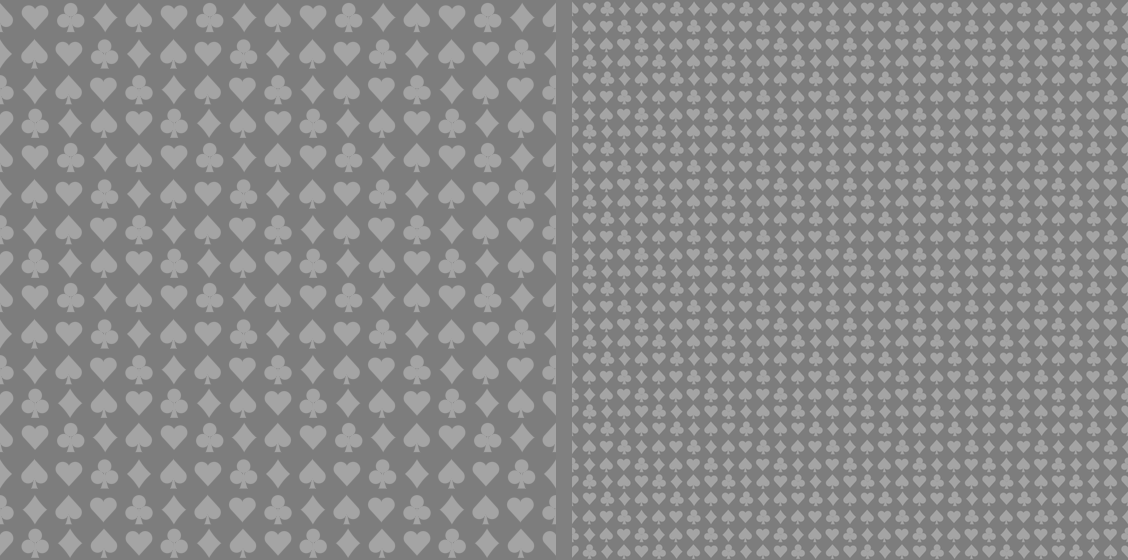
Left: one tile. Right: repeated 2 by 2.
Give the GLSL for this pattern, as a WebGL 2 fragment shader.

```glsl
#version 300 es
precision highp float;
// Seamless grid of grey playing-card suits, stepping one suit sideways on each row.

uniform vec2 u_resolution;
out vec4 outColor;

const float REPEATS = 16.0;          // cells across and down, a multiple of 4
const float SUIT_SIZE = 0.417;       // half height of a suit, in cells
const float EDGE_SOFTNESS = 0.75;    // in pixels
const vec3 BACKGROUND = vec3(0.490);
const vec3 SUIT_COLOR = vec3(0.642);

// Slight unevenness of the layout, in cells, repeating every 4 rows and columns
const vec4 ROW_DROP = vec4(0.0, 2.0, 3.0, 1.0) / 48.0;
const mat4 SIDE_SHIFT = mat4(
    -0.3,  0.4,  1.7,  1.3,
     0.0, -0.4, -0.8,  0.5,
     0.0,  0.2, -1.2, -1.2,
     0.0,  0.6,  0.8, -0.4) / 48.0;

// All suit distances take p.x >= 0 (mirrored); suits span y from -1 to 1.

float circle(vec2 p, vec2 center, float radius) {
    return length(p - center) - radius;
}

// Two lobes joined to a lower tip by straight tangents
float lobedTip(vec2 p, vec2 lobe, float radius, float tipY) {
    vec2 toLobe = lobe - vec2(0.0, tipY);
    float slant = atan(toLobe.x, toLobe.y) + asin(radius / length(toLobe));
    vec2 along = vec2(sin(slant), cos(slant));
    vec2 outward = vec2(along.y, -along.x);
    float notchY = lobe.y + sqrt(radius * radius - lobe.x * lobe.x);
    float wedge = dot(p - vec2(0.0, tipY), outward);
    wedge = max(wedge, max(dot(p - lobe, along), p.y - notchY));
    return min(wedge, circle(p, lobe, radius));
}

// Stalk that flares along an arc to a flat foot at y = -1
float stem(vec2 p, float topY, float topWidth, float footWidth) {
    float flare = footWidth - topWidth;
    float height = topY + 1.0;
    float radius = (flare * flare + height * height) / (2.0 * flare);
    float side = -circle(p, vec2(topWidth + radius, topY), radius);
    return max(side, max(p.y - topY, -1.0 - p.y));
}

float heart(vec2 p) {
    return lobedTip(p, vec2(0.43, 0.34), 0.49, -0.85);
}

float spade(vec2 p) {
    float body = lobedTip(vec2(p.x, -p.y), vec2(0.44, 0.18), 0.47, -1.0);
    return min(body, stem(p, -0.3, 0.07, 0.22));
}

float club(vec2 p) {
    float leaves = min(circle(p, vec2(0.0, 0.53), 0.467),
                       circle(p, vec2(0.475, -0.22), 0.467));
    return min(leaves, stem(p, 0.1, 0.07, 0.27));
}

// Diamond with slightly hollow sides, cut by one large circle
float diamond(vec2 p) {
    const float HALF_WIDTH = 0.83;
    const float HOLLOW_DISTANCE = 4.2;
    vec2 corner = vec2(HALF_WIDTH, 1.0);
    vec2 center = 0.5 * corner + normalize(corner.yx) * HOLLOW_DISTANCE;
    float radius = length(vec2(HOLLOW_DISTANCE, 0.5 * length(corner)));
    return -circle(vec2(p.x, abs(p.y)), center, radius);
}

float suitDistance(vec2 p, int suit) {
    p.x = abs(p.x);
    if (suit == 0) return spade(p);
    if (suit == 1) return heart(p);
    if (suit == 2) return club(p);
    return diamond(p);
}

void main() {
    // Columns are centred on the left edge, so the end suits wrap around
    vec2 grid = gl_FragCoord.xy / u_resolution * REPEATS + vec2(0.5, 0.0);
    vec2 cell = floor(grid);
    int column = int(mod(cell.x, 4.0));
    int row = int(mod(REPEATS - 1.0 - cell.y, 4.0));
    int suit = (column - row + 4) % 4;

    // Position within the suit
    vec2 offset = vec2(SIDE_SHIFT[row][column], -ROW_DROP[row]);
    vec2 p = (grid - cell - 0.5 - offset) / SUIT_SIZE;

    // Smooth fill
    float pixel = REPEATS / (min(u_resolution.x, u_resolution.y) * SUIT_SIZE);
    float edge = EDGE_SOFTNESS * pixel;
    float fill = 1.0 - smoothstep(-edge, edge, suitDistance(p, suit));
    outColor = vec4(mix(BACKGROUND, SUIT_COLOR, fill), 1.0);
}
```
